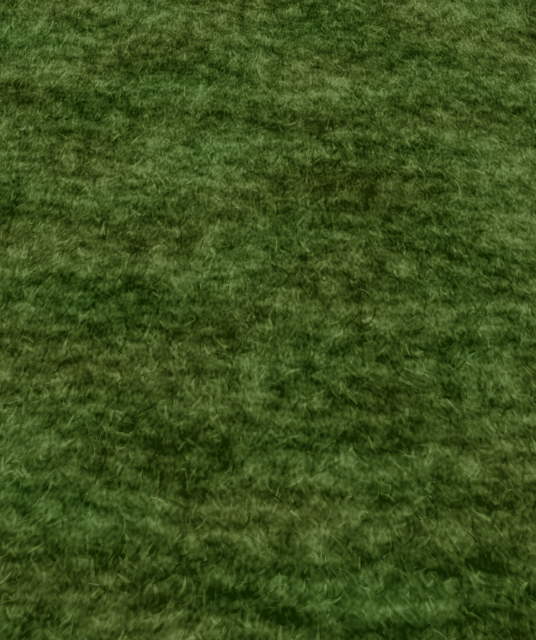
Write a Shadertoy shader that draws this texture.

```glsl
// A mown lawn seen at a slant: soft rows and shadowed clumps set the tone,
// then layers of scattered, tapered blades are painted over them. The ground
// plane is warped so that everything grows finer toward the top.

const float PERSPECTIVE = 0.75;    // how quickly detail shrinks with height
const float BLADE_CELL = 0.030;    // grid cell of one blade at the lower edge
const int BLADE_LAYERS = 8;
const float BLADE_CONTRAST = 0.33;
const float BLADE_OPACITY = 0.82;
const float EDGE_SOFTNESS = 0.0012;
const float MEAN_TONE = 0.475;
const float ROW_CONTRAST = 0.50;
const float CLUMP_CONTRAST = 0.62;
const float FINE_CONTRAST = 0.42;
const float HEIGHT_LIGHT = 0.16;   // extra tone toward the far edge

const vec3 DEEP_GREEN = vec3(0.115, 0.185, 0.025);
const vec3 GRASS_GREEN = vec3(0.243, 0.325, 0.112);
const vec3 PALE_GREEN = vec3(0.385, 0.475, 0.245);
const vec3 WARM_SHIFT = vec3(0.060, 0.004, 0.015);

// Integer hash giving three values in 0..1
vec3 hash3(ivec2 cell, int seed) {
    uvec3 v = uvec3(ivec3(cell + 4096, seed + 7));
    v = v * 1664525u + 1013904223u;
    v.x += v.y * v.z;
    v.y += v.z * v.x;
    v.z += v.x * v.y;
    v ^= v >> 16u;
    v.x += v.y * v.z;
    v.y += v.z * v.x;
    v.z += v.x * v.y;
    return vec3(v >> 8u) / 16777216.0;
}

float cornerSlope(ivec2 corner, vec2 offset, int seed) {
    float angle = 6.28319 * hash3(corner, seed).x;
    return dot(vec2(cos(angle), sin(angle)), offset);
}

// Gradient noise, roughly -0.7..0.7
float gradientNoise(vec2 p, int seed) {
    ivec2 c = ivec2(floor(p));
    vec2 f = fract(p);
    vec2 w = f * f * f * (f * (f * 6.0 - 15.0) + 10.0);
    float low = mix(cornerSlope(c, f, seed),
                    cornerSlope(c + ivec2(1, 0), f - vec2(1, 0), seed), w.x);
    float high = mix(cornerSlope(c + ivec2(0, 1), f - vec2(0, 1), seed),
                     cornerSlope(c + ivec2(1, 1), f - vec2(1, 1), seed), w.x);
    return mix(low, high, w.y);
}

// One bent, tapered blade: x is coverage, y runs from 0 at root to 1 at tip
vec2 blade(vec2 p, float lean, float halfLength, float halfWidth, float bend, float soft) {
    vec2 axis = vec2(sin(lean), cos(lean));
    float along = dot(p, axis) / halfLength;
    float across = dot(p, vec2(axis.y, -axis.x)) + bend * (along * along - 0.4);
    float width = halfWidth * (1.0 - 0.45 * along) * sqrt(max(1.0 - along * along, 0.0));
    float cover = 1.0 - smoothstep(-soft, soft, abs(across) - width);
    cover *= 1.0 - smoothstep(0.85, 1.0, abs(along));
    return vec2(cover, 0.5 + 0.5 * along);
}

// Tone of the turf below the blades: mown rows, clumps and fine tufts
float turfTone(vec2 ground, float height) {
    vec2 rows = ground + vec2(0.0, 0.07 * ground.x + 0.03 * gradientNoise(ground * 4.0, 1));
    float row = gradientNoise(rows * vec2(2.2, 13.0), 2)
              + 0.5 * gradientNoise(rows * vec2(3.5, 5.0), 3);
    float clump = gradientNoise(rows * vec2(17.0, 38.0), 4)
                + 0.6 * gradientNoise(rows * vec2(42.0, 70.0), 5);
    float fine = gradientNoise(ground * vec2(130.0, 110.0), 6);
    return MEAN_TONE + HEIGHT_LIGHT * (height - 0.5)
         + ROW_CONTRAST * row + CLUMP_CONTRAST * clump + FINE_CONTRAST * fine;
}

vec3 grassColour(float tone) {
    tone = clamp(tone, -0.12, 1.2);
    return tone < 0.5 ? mix(DEEP_GREEN, GRASS_GREEN, tone * 2.0)
                      : mix(GRASS_GREEN, PALE_GREEN, tone * 2.0 - 1.0);
}

void mainImage(out vec4 fragColor, in vec2 fragCoord) {
    // Ground coordinates whose scale grows with height
    vec2 uv = fragCoord / iResolution.y;
    float scale = exp(PERSPECTIVE * uv.y);
    vec2 ground = vec2((uv.x - 0.42) * scale, (scale - 1.0) / PERSPECTIVE);
    float soft = max(EDGE_SOFTNESS, 0.7 / iResolution.y) * scale / BLADE_CELL;

    float turf = turfTone(ground, uv.y);
    float tone = turf;
    float warmth = 0.7 * gradientNoise(ground * vec2(3.0, 7.0), 8);
    float wind = 1.3 * gradientNoise(ground * vec2(5.0, 8.0), 9);

    // Paint blades, far cells first so that near ones overlap them
    for (int layer = 0; layer < BLADE_LAYERS; layer++) {
        vec2 p = ground / BLADE_CELL + vec2(0.37, 0.61) * float(layer);
        ivec2 home = ivec2(floor(p));
        for (int j = 1; j >= -1; j--)
        for (int i = -1; i <= 1; i++) {
            ivec2 cell = home + ivec2(i, j);
            vec3 place = hash3(cell, 20 + layer);
            vec3 form = hash3(cell, 60 + layer);
            float lean = wind + 2.2 * (place.z - 0.5);
            vec2 b = blade(p - vec2(cell) - place.xy, lean, mix(0.35, 0.75, form.x),
                           mix(0.05, 0.12, form.y), 0.3 * (form.x - form.y), soft);
            float shade = BLADE_CONTRAST * (2.0 * form.z - 1.0)
                        + 0.22 * smoothstep(0.90, 1.0, form.z) + 0.22 * (b.y - 0.5);
            float cover = BLADE_OPACITY * b.x;
            tone = mix(tone, turf + shade, cover);
            warmth = mix(warmth, warmth + 0.7 * (fract(form.x * 31.0) - 0.5), 0.5 * cover);
        }
    }

    vec3 colour = grassColour(tone) + WARM_SHIFT * warmth;
    fragColor = vec4(clamp(colour, 0.0, 1.0), 1.0);
}
```
